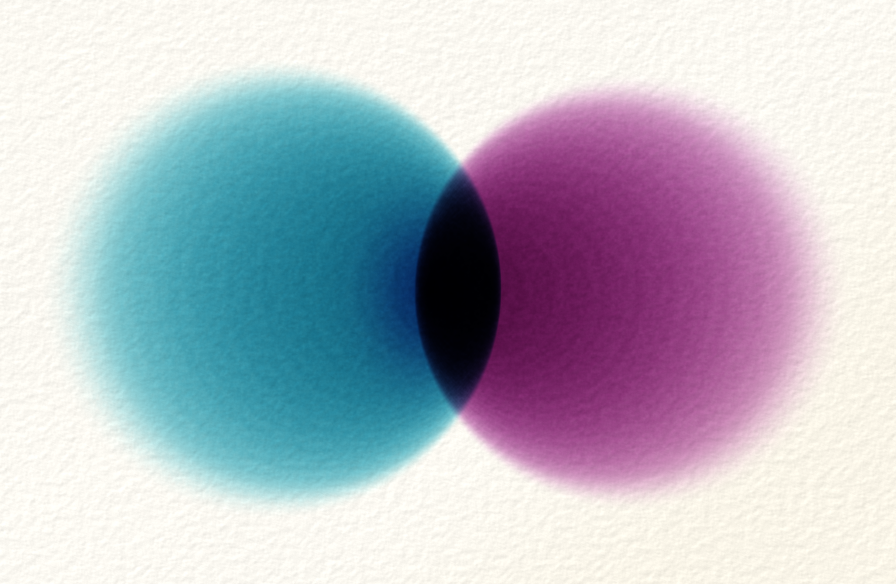
Write a Shadertoy shader that draws this background.

```glsl
// Two overlapping watercolour discs, teal and plum, on grained paper.

const vec3 PAPER = vec3(0.988, 0.978, 0.950);
const vec3 TEAL_ABSORB = vec3(2.9, 0.98, 0.70);
const vec3 PLUM_ABSORB = vec3(1.25, 3.2, 1.45);
const vec3 OVERLAP_ABSORB = vec3(2.5, 2.5, 2.6);
const vec3 HALO_ABSORB = vec3(0.9, 0.9, 0.25);

float hash(vec2 p) {
    vec3 q = fract(vec3(p.xyx) * 0.1031);
    q += dot(q, q.yzx + 33.33);
    return fract((q.x + q.y) * q.z);
}

float noise(vec2 p) {
    vec2 cell = floor(p), f = fract(p);
    f = f * f * (3.0 - 2.0 * f);
    float low = mix(hash(cell), hash(cell + vec2(1.0, 0.0)), f.x);
    float high = mix(hash(cell + vec2(0.0, 1.0)), hash(cell + vec2(1.0)), f.x);
    return mix(low, high, f.y);
}

float fbm(vec2 p) {
    float sum = 0.0, weight = 0.5;
    for (int i = 0; i < 4; i++) {
        sum += weight * noise(p);
        p = mat2(1.6, 1.2, -1.2, 1.6) * p + 17.3;
        weight *= 0.5;
    }
    return sum;
}

// Size (0..1) of the nested circle through p; the circles crowd to one side.
float nestedCircle(vec2 p, vec2 centre, float radius, float side, float shift) {
    vec2 q = (p - centre) / radius;
    q.x = q.x * side - shift;
    float a = 1.0 - shift * shift;
    float b = shift * q.x;
    return (b + sqrt(b * b + a * dot(q, q))) / a;
}

// Pigment density: full at the focus, soft at the rim, with faint rings.
float washDensity(float t, float falloff, float grain) {
    float fade = max(1.0 - pow(t / 1.03, falloff), 0.0);
    float rim = 1.0 - smoothstep(0.84, 1.07, t + 0.05 * grain);
    float rings = 0.6 * sin(t * 150.0) + 0.4 * sin(t * 87.0 + 1.0);
    return fade * rim * (1.0 + 0.025 * rings + 0.20 * grain);
}

// Light and shade of the paper tooth, lit from the upper left.
float paperRelief(vec2 p) {
    vec2 light = vec2(-0.0025, 0.003);
    vec2 scale = vec2(85.0, 105.0);
    return fbm(p * scale) - fbm((p + light) * scale);
}

void mainImage(out vec4 fragColor, in vec2 fragCoord) {
    vec2 p = (fragCoord - 0.5 * iResolution.xy) / iResolution.y;

    // Paper tooth and pigment speckle
    float relief = paperRelief(p + 5.0);
    float grain = fbm(p * 170.0 + 400.0) - 0.47;
    float blotch = fbm(p * 3.0 + 20.0) - 0.47;

    // Two washes whose dense sides meet
    float tealSize = nestedCircle(p, vec2(-0.292, 0.006), 0.384, 1.0, 0.95);
    float plumSize = nestedCircle(p, vec2(0.306, 0.0), 0.364, -1.0, 0.93);
    float teal = washDensity(tealSize, 1.6, grain);
    float plum = washDensity(plumSize, 1.15, grain);

    // Navy bleed on the teal side of the overlap
    vec2 h = (p - vec2(-0.035, 0.0)) / vec2(0.085, 0.12);
    float halo = teal * exp(-dot(h, h));

    vec3 color = PAPER - vec3(0.01, 0.018, 0.04) * smoothstep(0.2, 0.9, p.x - p.y);
    color *= 1.0 + 0.02 * blotch;
    color *= exp(-TEAL_ABSORB * teal - PLUM_ABSORB * plum
                 - OVERLAP_ABSORB * teal * plum - HALO_ABSORB * halo);
    color *= 1.0 + 0.16 * relief;

    fragColor = vec4(clamp(color, 0.0, 1.0), 1.0);
}
```
